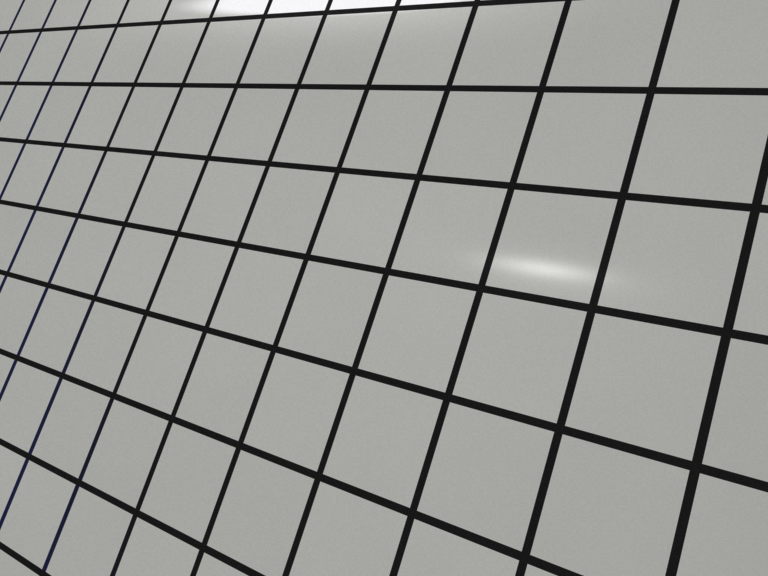
Give the GLSL for this pattern, as a Shadertoy shader.

```glsl
// Glossy pale tiles with dark joints, seen at a slant under soft lamp reflections.
// A plane-to-view projection is inverted to get tile coordinates; joints are
// distances to whole numbers, and wear comes from layered sines and fine grain.

// View coordinates: x right, y down, both in canvas heights.
const vec3 COLUMN_STEP = vec3(0.0965, -0.0104, -0.0794);
const vec3 ROW_STEP    = vec3(-0.0748, 0.1549, -0.0279);
const vec3 GRID_ORIGIN = vec3(0.6719, 0.4714, 1.0);

const float JOINT_WIDTH = 0.065;    // share of one tile
const float EDGE_BLUR   = 0.0016;   // canvas heights
const float MOTTLE      = 0.006;
const float TILE_SPREAD = 0.010;
const float GRAIN       = 0.016;

const vec3 TILE_COLOR   = vec3(0.645, 0.645, 0.632);
const vec3 JOINT_COLOR  = vec3(0.092, 0.092, 0.094);
const vec3 FRINGE_COLOR = vec3(0.11, 0.13, 0.29);
const vec3 LAMP_COLOR   = vec3(0.97, 0.97, 0.98);

float hash(vec2 p) {
    vec3 q = fract(vec3(p.xyx) * 0.1031);
    q += dot(q, q.yzx + 33.33);
    return fract((q.x + q.y) * q.z);
}

// Layered sines in the range -1 to 1
float mottle(vec2 p) {
    float sum = 0.0, weight = 0.5;
    for (int i = 0; i < 4; i++) {
        sum += weight * sin(p.x + 1.7 * sin(p.y)) * cos(p.y - 1.3 * sin(p.x));
        p = mat2(1.5, 1.1, -1.1, 1.5) * p + 2.3;
        weight *= 0.5;
    }
    return sum;
}

// Normalised radius of an ellipse whose long axis has the given slope
float ellipseRadius(vec2 p, vec2 center, vec2 radii, float slope) {
    vec2 d = p - center;
    d.y -= slope * d.x;
    return length(d / radii);
}

float glow(float radius) {
    return exp(-radius * radius);
}

// Joint coverage on each axis: x for columns, y for rows
vec2 jointMask(vec2 grid) {
    vec2 fromLine = abs(fract(grid + 0.5) - 0.5);
    vec2 pixel = sqrt(dFdx(grid) * dFdx(grid) + dFdy(grid) * dFdy(grid));
    vec2 soft = pixel * max(0.75, EDGE_BLUR * iResolution.y);
    return 1.0 - smoothstep(0.5 * JOINT_WIDTH - soft, 0.5 * JOINT_WIDTH + soft, fromLine);
}

void mainImage(out vec4 fragColor, in vec2 fragCoord) {
    vec2 p = vec2(fragCoord.x, iResolution.y - fragCoord.y) / iResolution.y;

    // Undo the perspective
    vec3 plane = inverse(mat3(COLUMN_STEP, ROW_STEP, GRID_ORIGIN)) * vec3(p, 1.0);
    vec2 grid = plane.xy / plane.z;
    vec2 joints = jointMask(grid);

    // Tile surface: broad shading, mottling, slight tone per tile
    vec3 tile = TILE_COLOR;
    tile += 0.02 * glow(ellipseRadius(p, vec2(0.62, 0.42), vec2(0.6, 0.45), 0.0));
    tile -= 0.025 * smoothstep(0.75, 1.5, length(p - vec2(0.5, 0.3)));
    tile += MOTTLE * mottle(p * 9.0);
    tile += TILE_SPREAD * (hash(floor(grid) + 40.0) - 0.5);

    // Lamp reflections: a bright bar at the top edge and a faint streak
    float bar = 1.0 - smoothstep(0.78, 1.22, ellipseRadius(p, vec2(0.59, 0.0), vec2(0.25, 0.025), -0.04));
    float barHalo = glow(ellipseRadius(p, vec2(0.58, 0.0), vec2(0.32, 0.055), -0.04));
    float streak = glow(ellipseRadius(p, vec2(0.945, 0.467), vec2(0.09, 0.015), 0.14));
    float streakHalo = glow(ellipseRadius(p, vec2(0.96, 0.478), vec2(0.14, 0.038), 0.14));
    float shine = 0.13 * barHalo + 0.17 * streak + 0.05 * streakHalo;
    tile = mix(tile + shine, LAMP_COLOR, bar);

    // Joints: columns pick up a blue fringe toward the left
    float fringe = joints.x * (1.0 - smoothstep(0.03, 0.27, p.x)) * (1.0 - joints.y);
    vec3 joint = mix(JOINT_COLOR, FRINGE_COLOR, 0.7 * fringe) + 0.25 * shine;
    float cover = 1.0 - (1.0 - joints.x) * (1.0 - joints.y);
    vec3 color = mix(tile, joint, cover);

    // Fine grain
    color += GRAIN * (hash(floor(p * 384.0)) - 0.5);
    fragColor = vec4(clamp(color, 0.0, 1.0), 1.0);
}
```
